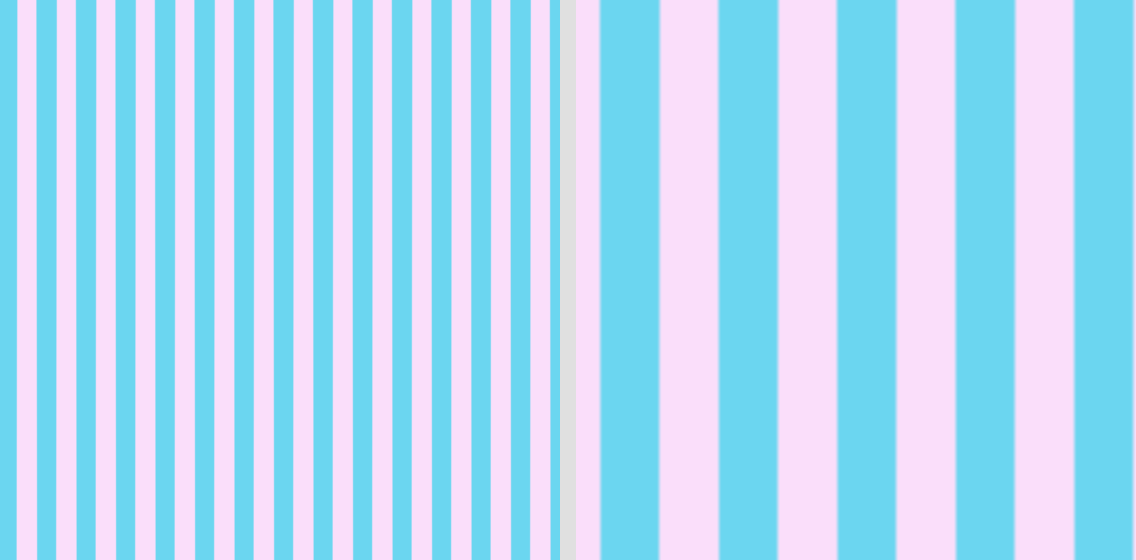
Left, the full canvas; right, a detail of the centre.
Reproduce this pattern procedurally as a three.js fragment shader.

```glsl
// Upright candy stripes: pale pink bands repeated across a sky blue ground.
// Each band is a distance to its centre line, found by folding x into one
// period; the bands widen very slightly from the top to the bottom.

varying vec2 vUv;

const vec3 SKY_BLUE = vec3(0.42, 0.84, 0.94);
const vec3 PALE_PINK = vec3(0.98, 0.87, 0.98);

const float PERIOD = 0.07053;            // spacing of the band centres
const float FIRST_CENTRE = 0.0480;       // centre of the leftmost band
const float HALF_WIDTH_BOTTOM = 0.0183;
const float HALF_WIDTH_TOP = 0.0170;
const float EDGE_SOFTNESS = 0.0017;

// Distance from x to the nearest of the evenly spaced centre lines.
float distanceToCentre(float x, float firstCentre, float period) {
  return abs(fract((x - firstCentre) / period + 0.5) - 0.5) * period;
}

// Coverage of a band: 1 inside, 0 outside, with a smooth edge.
float bandMask(float dist, float halfWidth, float softness) {
  return 1.0 - smoothstep(-softness, softness, dist - halfWidth);
}

void main() {
  float dist = distanceToCentre(vUv.x, FIRST_CENTRE, PERIOD);
  float halfWidth = mix(HALF_WIDTH_BOTTOM, HALF_WIDTH_TOP, vUv.y);
  float pink = bandMask(dist, halfWidth, EDGE_SOFTNESS);
  gl_FragColor = vec4(mix(SKY_BLUE, PALE_PINK, pink), 1.0);
}
```
